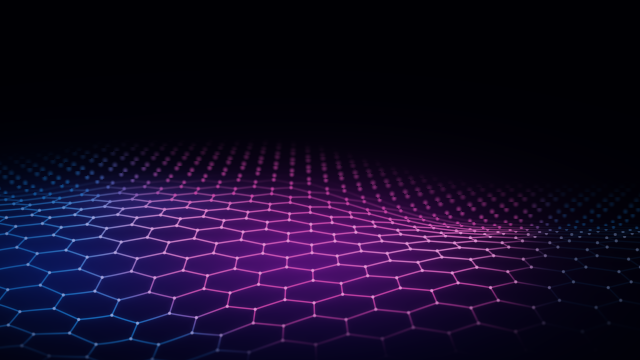
Write a WebGL 2 fragment shader that draws this background.

```glsl
#version 300 es
precision highp float;
// A glowing hexagonal net on a wavy floor that recedes into darkness.
// Each pixel is traced back to a floor row by bisection, then the hexagon
// edges and corners are measured there and scaled back to canvas units.

uniform vec2 u_resolution;
out vec4 outColor;

// Floor, in canvas heights
const float HORIZON = -0.023;      // drop below the top edge
const float FLOOR_DROP = 0.887;    // drop of row 0 under the horizon
const float RECEDE = 0.06;         // shrink per row
const float CELL_WIDTH = 0.1667;   // cell width at row 0
const float VANISH_X = 0.838;
const float CELL_SHIFT = 0.21;
const float LAST_ROW = 45.0;

// Strokes
const float LINE_RADIUS = 0.0017;
const float DOT_RADIUS = 0.0042;
const float FAR_BLUR = 0.006;
const float NEAR_BLUR = 0.003;

// Colours
const vec3 NIGHT = vec3(0.0, 0.0, 0.016);
const vec3 NAVY = vec3(0.02, 0.018, 0.15);
const vec3 MAGENTA = vec3(0.31, 0.045, 0.30);
const vec3 OCEAN = vec3(0.01, 0.07, 0.23);
const vec3 CREST = vec3(0.07, 0.06, 0.17);
const vec3 BLUE_LINE = vec3(0.08, 0.45, 0.78);
const vec3 PINK_LINE = vec3(0.83, 0.27, 0.67);
const vec3 PALE = vec3(0.95, 0.84, 0.97);

float glow(vec2 p, vec2 center, vec2 radius) {
    vec2 d = (p - center) / radius;
    return exp(-dot(d, d));
}

float fadeOut(float a, float b, float v) {
    return 1.0 - smoothstep(a, b, v);
}

float rowScale(float row) {
    return 1.0 / (1.0 + RECEDE * row);
}

// Distance below the top edge at which a floor row appears at x
float rowDrop(float x, float row) {
    float r = min(row, 13.0);
    float rightFold = smoothstep(0.741, 1.366, x) * (0.035 - 0.083 * cos(0.2417 * r));
    float leftSwell = fadeOut(0.347, 0.88, x) * 0.056 * exp(-0.2 * r) * cos(0.45 * r);
    float leftEnd = fadeOut(0.0, 0.347, x) * (0.0058 * r - 0.037);
    return HORIZON + FLOOR_DROP * rowScale(row) + rightFold + leftSwell + leftEnd;
}

float findRow(float x, float drop) {
    float near = -8.0, far = 60.0;
    for (int i = 0; i < 22; i++) {
        float middle = 0.5 * (near + far);
        if (rowDrop(x, middle) > drop) near = middle;
        else far = middle;
    }
    return 0.5 * (near + far);
}

// Offset from the centre of the nearest unit-wide hexagon
vec2 hexOffset(vec2 q) {
    const vec2 period = vec2(1.0, 1.7320508);
    vec2 a = mod(q + 0.5 * period, period) - 0.5 * period;
    vec2 b = mod(q, period) - 0.5 * period;
    return dot(a, a) < dot(b, b) ? a : b;
}

// Canvas distance to the hexagon side with the given normal
float sideDistance(vec2 h, vec2 normal, mat2 toFloor) {
    return (0.5 - abs(dot(h, normal))) / length(normal * toFloor);
}

float disc(float d, float radius, float blur) {
    float soft = 0.8 / u_resolution.y + blur;
    return fadeOut(max(radius - soft, 0.0), radius + soft, d);
}

void main() {
    vec2 p = gl_FragCoord.xy / u_resolution.y;
    float drop = 1.0 - p.y;
    vec2 s = vec2(p.x, drop);

    // Background haze
    vec3 color = NIGHT;
    color += NAVY * glow(s, vec2(0.76, 0.81), vec2(0.76, 0.29));
    color += MAGENTA * glow(s, vec2(0.87, 0.69), vec2(0.45, 0.17));
    color += OCEAN * glow(s, vec2(0.12, 0.71), vec2(0.36, 0.19));
    color += CREST * glow(s, vec2(0.42, 0.56), vec2(0.24, 0.06));

    // Floor coordinates and their rate of change over the canvas
    float row = findRow(p.x, drop);
    float column = (p.x - VANISH_X) / (CELL_WIDTH * rowScale(row)) - CELL_SHIFT;
    vec2 q = vec2(column - 0.5, row * 0.8660254);
    mat2 toFloor = mat2(dFdx(q), dFdy(q)) * u_resolution.y;

    if (row < LAST_ROW) {
        // Edges and corners
        vec2 h = hexOffset(q);
        float edge = min(sideDistance(h, vec2(1.0, 0.0), toFloor),
                     min(sideDistance(h, vec2(0.5, 0.8660254), toFloor),
                         sideDistance(h, vec2(0.5, -0.8660254), toFloor)));
        mat2 toCanvas = inverse(toFloor);
        vec2 side = vec2(h.x < 0.0 ? -1.0 : 1.0, h.y < 0.0 ? -1.0 : 1.0);
        float corner = min(length(toCanvas * (side * vec2(0.0, 0.57735) - h)),
                           length(toCanvas * (side * vec2(0.5, 0.288675) - h)));

        // Focus and fading
        float blur = FAR_BLUR * smoothstep(8.0, 16.0, row)
                   + NEAR_BLUR * fadeOut(-2.0, 0.3, row);
        float front = smoothstep(-2.6, 0.6, row);
        float sides = mix(0.7, 1.0, smoothstep(0.0, 0.3, p.x));
        float lineFade = front * sides * fadeOut(7.0, 13.0, row)
                       * mix(0.1, 1.0, fadeOut(1.25, 1.56, p.x));
        float dotFade = front * sides * fadeOut(9.0, 20.0, row)
                      * mix(0.45, 1.0, fadeOut(1.3, 1.6, p.x));

        // Hue from blue through pink to blue, paler on the ridges
        float warm = smoothstep(0.15, 0.55, p.x - 2.0 * max(drop - 0.8, 0.0))
                   * fadeOut(1.42, 1.6, p.x);
        float ridge = glow(s, vec2(0.46, 0.64), vec2(0.27, 0.14))
                    + glow(s, vec2(1.18, 0.70), vec2(0.30, 0.06));
        vec3 hue = mix(BLUE_LINE, PINK_LINE, warm);
        vec3 lineColor = mix(hue, PALE, 0.5 * min(ridge, 1.0));
        vec3 dotColor = mix(hue, PALE, 0.6 * fadeOut(6.0, 10.0, row));

        float line = disc(edge, LINE_RADIUS, blur) * LINE_RADIUS / (LINE_RADIUS + 0.5 * blur);
        float spot = disc(corner, DOT_RADIUS, blur);
        color += hue * 0.12 * lineFade * exp(-edge / 0.007);
        color = mix(color, lineColor, 0.85 * line * lineFade);
        color = mix(color, dotColor, 0.85 * spot * dotFade);
    }
    outColor = vec4(color, 1.0);
}
```
